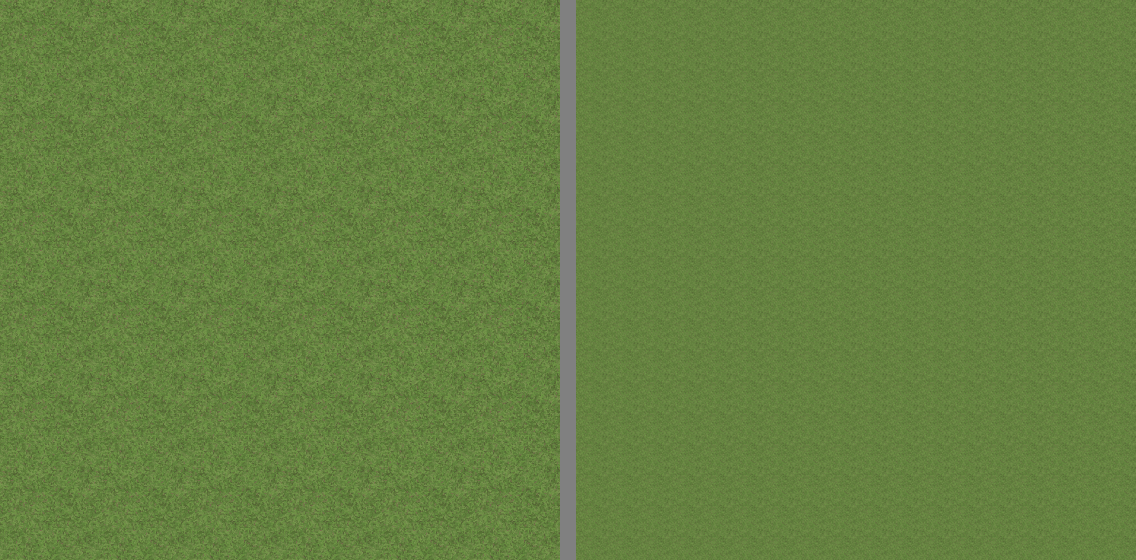
Left: one tile. Right: repeated 3 by 3.
Reproduce this texture procedurally as a WebGL 2 fragment shader.

```glsl
#version 300 es
precision highp float;
precision highp int;
// Short mown grass: dense tiny blades in random directions, tiling on all sides.

uniform vec2 u_resolution;
out vec4 fragColor;

const float REPEATS = 6.0;         // patches of lawn across the canvas
const int CELLS = 64;              // blade cells across one patch
const int BLADES_PER_CELL = 2;
const float HALF_LENGTH = 0.6;     // blade size, in cells
const float HALF_WIDTH = 0.3;
const float CONTRAST = 1.5;
const float MOTTLE = 0.012;        // strength of the soft patches
const float DRY_SHARE = 0.025;     // share of withered blades
const float TAU = 6.2831853;

const vec3 MEAN_GREEN = vec3(0.396, 0.512, 0.246);
const vec3 GROUND = vec3(0.37, 0.48, 0.23);
const vec3 LEAF = vec3(0.38, 0.51, 0.24);
const vec3 DEEP = vec3(0.36, 0.46, 0.22);
const vec3 FRESH = vec3(0.42, 0.56, 0.26);
const vec3 LIGHT = vec3(0.45, 0.56, 0.29);
const vec3 OLIVE = vec3(0.42, 0.51, 0.27);
const vec3 SHADE = vec3(0.35, 0.42, 0.22);
const vec3 DRY = vec3(0.45, 0.45, 0.29);

// Three random values from integer coordinates
vec3 hash3(ivec3 p) {
  uvec3 v = uvec3(p) * 1664525u + 1013904223u;
  v.x += v.y * v.z; v.y += v.z * v.x; v.z += v.x * v.y;
  v ^= v >> 16u;
  v.x += v.y * v.z; v.y += v.z * v.x; v.z += v.x * v.y;
  return vec3(v >> 8u) / 16777216.0;
}

// Blade colour, picked by share of the lawn
vec3 bladeColour(float pick, float dryness) {
  vec3 colour = LEAF;
  if (pick > 0.30) colour = DEEP;
  if (pick > 0.49) colour = FRESH;
  if (pick > 0.67) colour = LIGHT;
  if (pick > 0.81) colour = OLIVE;
  if (pick > 0.94) colour = SHADE;
  return dryness < DRY_SHARE ? DRY : colour;
}

// Distance to a rounded blade centred at the origin
float bladeDistance(vec2 p, float angle) {
  vec2 along = vec2(cos(angle), sin(angle));
  float t = clamp(dot(p, along), -HALF_LENGTH, HALF_LENGTH);
  return length(p - along * t) - HALF_WIDTH;
}

// Layered sines with whole periods per patch
float mottle(vec2 patchUv) {
  vec2 a = patchUv * TAU;
  float m = sin(a.x + 2.0 * a.y + 1.7 * sin(a.y));
  m += sin(3.0 * a.x - 2.0 * a.y + 1.3 * sin(2.0 * a.x + a.y));
  m += 0.8 * sin(2.0 * a.x + 5.0 * a.y + 1.5 * sin(4.0 * a.x));
  return m / 2.0;
}

void main() {
  vec2 patchUv = gl_FragCoord.xy / u_resolution * REPEATS;
  vec2 p = patchUv * float(CELLS);
  float pixel = REPEATS * float(CELLS) / min(u_resolution.x, u_resolution.y);
  ivec2 home = ivec2(floor(p));

  // Lay the blades of the nearby cells over the ground
  vec3 colour = GROUND;
  for (int layer = 0; layer < BLADES_PER_CELL; layer++) {
    for (int y = -1; y <= 1; y++) {
      for (int x = -1; x <= 1; x++) {
        ivec2 cell = home + ivec2(x, y);
        ivec2 id = (cell + CELLS) % CELLS;
        vec3 place = hash3(ivec3(id, layer));
        vec3 tone = hash3(ivec3(id, layer + 17));
        vec2 root = vec2(cell) + mix(vec2(0.25), vec2(0.75), place.xy);
        float d = bladeDistance(p - root, place.z * TAU);
        float cover = clamp(0.5 - d / pixel, 0.0, 1.0);
        colour = mix(colour, bladeColour(tone.x, tone.y), cover);
      }
    }
  }

  // Strengthen the grain and add soft patches
  colour = mix(MEAN_GREEN, colour, CONTRAST);
  colour += MOTTLE * mottle(patchUv) * vec3(1.0, 0.9, 0.7);
  fragColor = vec4(clamp(colour, 0.0, 1.0), 1.0);
}
```
